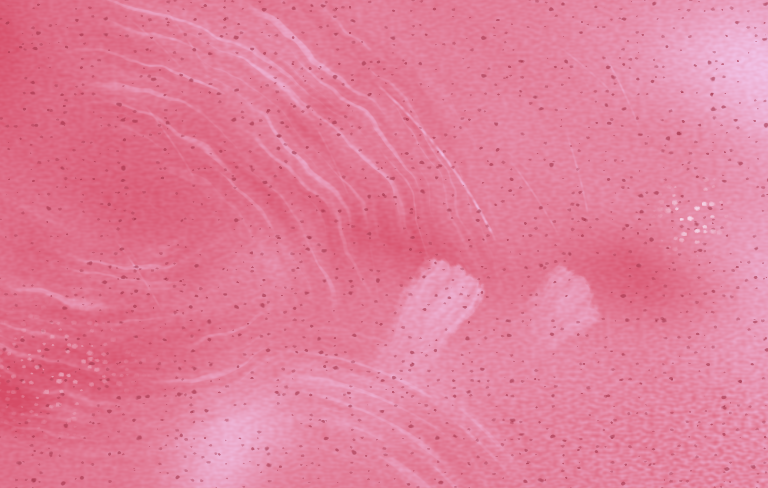
A Shadertoy shader for this texture:

```glsl
const vec3 CRIMSON = vec3(0.84, 0.30, 0.405);
const vec3 ROSE = vec3(0.89, 0.495, 0.60);
const vec3 LILAC = vec3(0.935, 0.71, 0.845);
const vec3 FLECK_RED = vec3(0.64, 0.20, 0.29);
const vec3 CHALK = vec3(0.96, 0.83, 0.90);

vec2 hash2(vec2 p) {
    vec3 q = fract(vec3(p.xyx) * vec3(0.1031, 0.1030, 0.0973));
    q += dot(q, q.yzx + 33.33);
    return fract((q.xx + q.yz) * q.zy);
}

float gradDot(vec2 cell, vec2 offset, vec2 f) {
    float a = 6.2832 * hash2(cell + offset).x;
    return dot(vec2(cos(a), sin(a)), f - offset);
}

float gradientNoise(vec2 p) {
    vec2 i = floor(p), f = p - i;
    vec2 u = f * f * f * (f * (f * 6.0 - 15.0) + 10.0);
    return mix(mix(gradDot(i, vec2(0, 0), f), gradDot(i, vec2(1, 0), f), u.x),
               mix(gradDot(i, vec2(0, 1), f), gradDot(i, vec2(1, 1), f), u.x), u.y);
}

float fbm(vec2 p) {
    float sum = 0.0, amp = 1.0;
    for (int i = 0; i < 4; i++) {
        sum += amp * gradientNoise(p);
        p = mat2(1.6, 1.2, -1.2, 1.6) * p + 7.3;
        amp *= 0.5;
    }
    return sum;
}

vec2 rotate(vec2 p, float a) {
    return vec2(cos(a) * p.x + sin(a) * p.y, cos(a) * p.y - sin(a) * p.x);
}

float blob(vec2 p, vec2 centre, vec2 size, float angle) {
    vec2 q = rotate(p - centre, angle) / size;
    return exp(-dot(q, q));
}

float band(float x, float lo, float hi, float soft) {
    return smoothstep(lo - soft, lo + soft, x) * (1.0 - smoothstep(hi - soft, hi + soft, x));
}

// Bristle marks along arcs: x = soft streaks, y = thin bright hairs
vec2 bristles(vec2 p, vec2 centre, vec2 radii, vec2 angles, float density) {
    vec2 d = p - centre;
    float r = length(d), a = atan(d.y, d.x);
    float mask = band(r, radii.x, radii.y, 0.06) * band(a, angles.x, angles.y, 0.2);
    float soft = gradientNoise(vec2(r * density * 0.4, a * 1.8));
    float fine = gradientNoise(vec2(r * density, a * 2.6 + 9.0));
    return mask * vec2(soft + 0.6 * fine, smoothstep(0.16, 0.5, fine + 0.3 * soft));
}

float hairline(vec2 p, vec2 start, float angle, float len, float width) {
    vec2 q = rotate(p - start, angle);
    q.y += 0.5 * q.x * (q.x - len);
    float along = band(q.x, 0.0, len, 0.02);
    return along * (1.0 - smoothstep(0.0, width, abs(q.y)));
}

// Loaded brush dab: crisp at the tip, fading along its tail
float dab(vec2 p, vec2 tip, float angle, float halfWidth, float tail) {
    vec2 q = rotate(p - tip, angle);
    float rag = 0.022 * gradientNoise(vec2(q.y * 65.0, 2.0)) + 0.012 * fbm(q * 30.0);
    float head = smoothstep(-0.005, 0.007, q.x + rag - 0.3 * abs(q.y));
    float side = 1.0 - smoothstep(halfWidth - 0.012, halfWidth + 0.012, abs(q.y) + rag);
    float dry = 0.8 + 0.45 * gradientNoise(vec2(q.x * 6.0, q.y * 90.0));
    return head * side * dry * (1.0 - smoothstep(0.2 * tail, tail, q.x));
}

// Irregular specks, one per cell, kept with the given chance
float specks(vec2 p, float cells, float chance, float radius) {
    vec2 id = floor(p * cells), h = hash2(id + 17.0), k = hash2(id + 71.0);
    vec2 d = fract(p * cells) - 0.25 - 0.5 * h;
    float size = radius * (0.5 + k.y);
    float dist = length(d * vec2(1.0, 1.3)) + 0.12 * gradientNoise(p * cells * 4.0);
    return step(k.x, chance) * (1.0 - smoothstep(0.4 * size, 1.3 * size, dist));
}

float washTone(vec2 p) {
    float t = mix(0.35, 0.60, p.x / 1.57);
    t += 0.45 * blob(p, vec2(1.56, 0.86), vec2(0.24, 0.14), -0.5);
    t += 0.24 * blob(p, vec2(1.57, 0.42), vec2(0.13, 0.20), 0.0);
    t += 0.42 * blob(p, vec2(0.45, 0.06), vec2(0.10, 0.16), -0.5);
    t += 0.20 * blob(p, vec2(0.72, 0.18), vec2(0.36, 0.11), 0.3);
    t += 0.17 * blob(p, vec2(0.55, 0.47), vec2(0.12, 0.07), 0.4);
    t += 0.14 * blob(p, vec2(0.45, 0.92), vec2(0.32, 0.10), -0.5);
    t -= 0.27 * blob(p, vec2(0.06, 0.23), vec2(0.20, 0.09), 0.1);
    t -= 0.15 * blob(p, vec2(0.30, 0.62), vec2(0.28, 0.14), -0.4);
    t -= 0.22 * blob(p, vec2(0.00, 0.92), vec2(0.09, 0.16), 0.0);
    t -= 0.26 * blob(p, vec2(0.82, 0.50), vec2(0.24, 0.08), -0.3);
    t -= 0.36 * blob(p, vec2(1.31, 0.43), vec2(0.16, 0.08), -0.3);
    return t - 0.18 * blob(p, vec2(0.66, 0.79), vec2(0.09, 0.05), 0.5);
}

void mainImage(out vec4 fragColor, in vec2 fragCoord) {
    vec2 p = fragCoord / iResolution.y;
    vec2 warped = p + 0.035 * vec2(fbm(p * 4.0), fbm(p * 4.0 + 31.0));

    // Broad washes and brush sweeps
    float tone = washTone(warped) + 0.07 * fbm(rotate(p, -0.6) * vec2(3.0, 7.0));
    vec2 sweep = bristles(warped, vec2(0.10, 0.22), vec2(0.52, 0.98), vec2(0.32, 1.45), 75.0);
    vec2 bowl = bristles(warped, vec2(0.25, 0.86), vec2(0.38, 0.80), vec2(-2.7, -1.1), 65.0);
    vec2 lower = bristles(p, vec2(0.55, -0.35), vec2(0.45, 0.68), vec2(0.7, 1.5), 80.0);
    tone += 0.20 * (sweep.x + bowl.x + lower.x) + 0.20 * (sweep.y + bowl.y) + 0.12 * lower.y;

    // Pale dabs
    tone = mix(tone, 0.98, 0.85 * clamp(dab(warped, vec2(0.94, 0.46), -2.1, 0.055, 0.36), 0.0, 1.0));
    tone = mix(tone, 0.92, 0.75 * clamp(dab(warped, vec2(1.21, 0.42), -2.5, 0.058, 0.19), 0.0, 1.0));

    // Dry hair scratches
    float scratch = hairline(p, vec2(0.78, 0.82), -0.92, 0.38, 0.005);
    for (int i = 0; i < 14; i++) {
        vec2 h = hash2(vec2(i, 5)), k = hash2(vec2(i, 23));
        vec2 start = vec2(0.15 + 1.1 * h.x, 0.48 + 0.5 * h.y);
        scratch += 0.5 * k.y * hairline(p, start, -0.7 - 0.9 * k.x, 0.06 + 0.12 * k.y, 0.004);
    }
    tone += 0.42 * scratch * (0.7 + gradientNoise(p * 60.0));

    // Canvas weave, rougher toward the lower right
    float rough = 0.14 + 0.20 * blob(p, vec2(1.5, 0.05), vec2(0.42, 0.2), 0.0);
    tone += rough * (gradientNoise(p * vec2(70.0, 145.0)) + 0.5 * gradientNoise(p * 100.0 + 40.0));

    tone = clamp(tone, 0.0, 1.1);
    vec3 col = mix(CRIMSON, ROSE, min(tone * 2.0, 1.0));
    col = mix(col, LILAC, max(tone * 2.0 - 1.0, 0.0));

    // Pigment flecks and chalky chips
    float flecks = 0.6 * specks(p, 34.0, 0.30, 0.13) + 0.4 * specks(p + 3.7, 58.0, 0.22, 0.18);
    col = mix(col, FLECK_RED, min(flecks, 0.75));
    float chipArea = blob(p, vec2(1.42, 0.56), vec2(0.05, 0.06), 0.0)
                   + blob(p, vec2(0.12, 0.24), vec2(0.12, 0.10), 0.0) * 0.4;
    col = mix(col, CHALK, min(chipArea * 1.3, 1.0) * specks(p + 1.3, 65.0, 0.4, 0.32));
    fragColor = vec4(col, 1.0);
}
```
